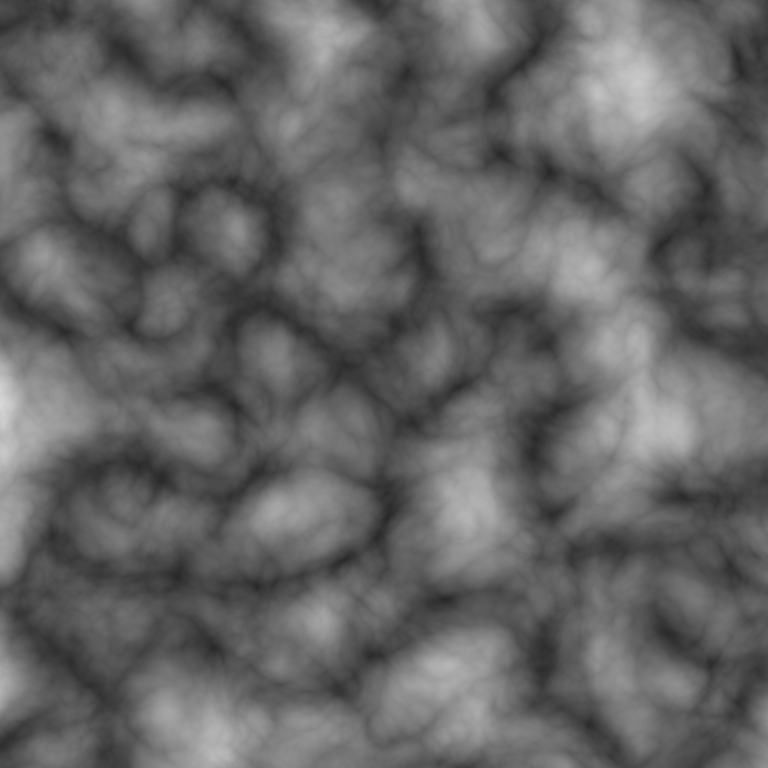
A WebGL 2 fragment shader for this texture map:

```glsl
#version 300 es
precision highp float;

uniform vec2 u_resolution;
out vec4 fragColor;

// Random unit gradient for a lattice corner
vec2 cornerGradient(vec2 cell) {
    float turn = fract(sin(dot(cell, vec2(127.1, 311.7))) * 43758.5453);
    float angle = 6.28318 * turn;
    return vec2(cos(angle), sin(angle));
}

float gradientNoise(vec2 p) {
    vec2 cell = floor(p);
    vec2 f = p - cell;
    vec2 blend = f * f * f * (f * (f * 6.0 - 15.0) + 10.0);
    vec2 right = vec2(1.0, 0.0);
    vec2 up = vec2(0.0, 1.0);
    float bottom = mix(dot(cornerGradient(cell), f),
                       dot(cornerGradient(cell + right), f - right), blend.x);
    float top = mix(dot(cornerGradient(cell + up), f - up),
                    dot(cornerGradient(cell + 1.0), f - 1.0), blend.x);
    return mix(bottom, top, blend.y);
}

// Slight bending of the plane, so creases wander
vec2 warp(vec2 p) {
    vec2 q = p * 1.6;
    return p + 0.12 * vec2(gradientNoise(q + 31.3), gradientNoise(q + 57.8));
}

// Folded octaves: round billows parted by dark creases
float turbulence(vec2 p) {
    float sum = 0.0;
    float amplitude = 1.0;
    for (int octave = 0; octave < 5; octave++) {
        float n = gradientNoise(p);
        sum += amplitude * sqrt(n * n + 0.0001);
        p = p * 2.0 + vec2(17.37, 9.71);
        amplitude *= 0.43;
    }
    return sum;
}

void main() {
    vec2 uv = gl_FragCoord.xy / u_resolution;
    float billows = turbulence(warp(uv * 4.8 + vec2(12.6, 5.3)));
    float gray = clamp(0.135 + 0.87 * billows, 0.0, 1.0);
    fragColor = vec4(vec3(gray), 1.0);
}
```
